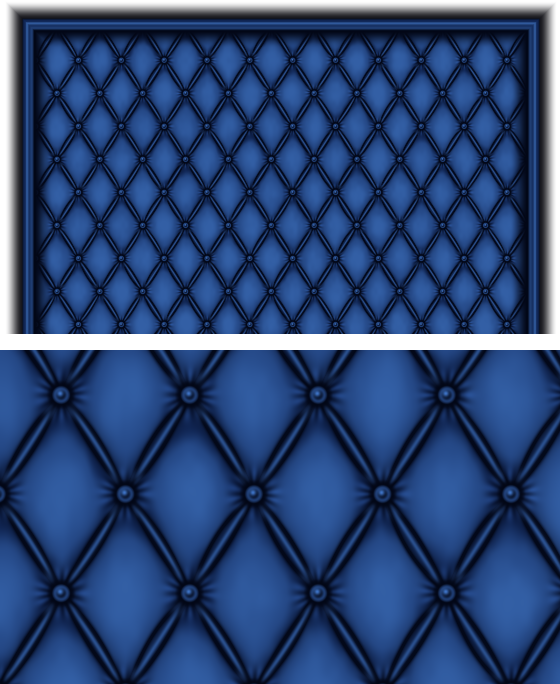
Top: the whole. Bottom: its middle third, enlarged.
Write a WebGL 2 fragment shader that draws this pattern.

```glsl
#version 300 es
precision highp float;
// Blue diamond-tufted upholstery with buttons, in a moulded frame over a soft shadow.

uniform vec2 u_resolution;
out vec4 fragColor;

// Lengths are fractions of the canvas height.
const vec2 CELL = vec2(0.1283, 0.1978);        // diamond width and height
const vec2 BUTTON_ORIGIN = vec2(0.235, 0.8196);
const float BUTTON_RADIUS = 0.0092;
const float PLEAT_GAP = 0.0065;                // half width of a pleat at its middle
const float SEAM_WIDTH = 0.0027;
const float CREASE_REACH = 0.017;
const float MARGIN_LEFT = 0.067;
const float MARGIN_RIGHT = 0.061;
const float MARGIN_TOP = 0.056;
const float FRAME_WIDTH = 0.040;
const float SHADOW_WIDTH = 0.053;              // shadow outside the frame
const float INSET_WIDTH = 0.048;               // shade inside the frame

const vec3 WHITE = vec3(1.0);
const vec3 CHARCOAL = vec3(0.09, 0.09, 0.11);
const vec3 INK = vec3(0.008, 0.025, 0.085);
const vec3 NAVY = vec3(0.065, 0.15, 0.335);
const vec3 BLUE = vec3(0.145, 0.285, 0.53);
const vec3 SHEEN = vec3(0.21, 0.39, 0.67);

float hash(vec2 p) {
    p = fract(p * vec2(0.1031, 0.1137));
    p += dot(p, p.yx + 33.33);
    return fract((p.x + p.y) * p.x * 17.3);
}

float noise(vec2 p) {
    vec2 i = floor(p), f = fract(p);
    f = f * f * (3.0 - 2.0 * f);
    return mix(mix(hash(i), hash(i + vec2(1, 0)), f.x),
               mix(hash(i + vec2(0, 1)), hash(i + vec2(1, 1)), f.x), f.y);
}

float bell(float x, float width) {
    return exp(-x * x / (width * width));
}

// Two dark seams around a lit strand; x is dark, y is light.
vec2 pleat(float d, float along, float seed) {
    float swell = sin(3.14159 * along);
    d += (seed - 0.5) * 0.004 * swell;
    float gap = PLEAT_GAP * swell * (0.75 + 0.4 * seed);
    float dark = bell(d - gap, SEAM_WIDTH) + 0.9 * bell(d + gap, SEAM_WIDTH)
               + 0.45 * bell(d, 0.012);
    float light = bell(d - 0.15 * gap, 0.0024) * smoothstep(0.1, 0.9, swell);
    return vec2(dark, light);
}

vec3 upholstery(vec2 p) {
    vec2 q = (p - BUTTON_ORIGIN) / CELL;
    vec2 uv = vec2(q.x + q.y, q.x - q.y);      // buttons sit at whole numbers
    vec2 knot = floor(uv + 0.5), off = uv - knot;
    vec2 g = fract(uv), cellId = floor(uv);
    float perp = CELL.x * CELL.y / length(CELL);

    // Padded cushion with uneven cloth
    float puff = 16.0 * g.x * (1.0 - g.x) * g.y * (1.0 - g.y);
    float mottle = noise(p * vec2(38.0, 22.0)) + 0.5 * noise(p * vec2(95.0, 55.0)) - 0.75;
    float lit = puff + 0.22 * mottle + 0.12 * (hash(cellId + 61.0) - 0.5)
              + 0.12 * (g.y - g.x);
    vec3 col = mix(NAVY, BLUE, smoothstep(0.02, 0.5, lit));
    col = mix(col, SHEEN, 0.85 * smoothstep(0.4, 1.1, lit));

    // Pleats along both diagonals
    vec2 a = pleat(off.x * perp, g.y, hash(vec2(knot.x, cellId.y) + 17.0));
    vec2 b = pleat(off.y * perp, g.x, hash(vec2(cellId.x, knot.y) + 43.0));
    col = mix(col, INK, min(0.88 * max(a.x, b.x), 0.95));
    col = mix(col, SHEEN, 0.72 * max(a.y, b.y));

    // Creases gathered at the button
    vec2 r = 0.5 * vec2(off.x + off.y, off.x - off.y) * CELL;
    float dist = length(r), angle = atan(r.y, r.x);
    float phase = 6.28318 * hash(knot + 29.0);
    float rays = 0.5 + 0.5 * cos(angle * 14.0 + phase + 0.9 * sin(angle * 3.0 + phase));
    float crease = exp(-pow(dist / CREASE_REACH, 2.0));
    col = mix(col, INK, crease * (0.55 + 0.45 * rays));
    col += SHEEN * 0.22 * (1.0 - rays) * bell(dist - 0.02, 0.007);

    // Domed button in a dark socket
    float aa = 1.0 / u_resolution.y;
    col = mix(col, INK, 0.9 * (1.0 - smoothstep(0.010, 0.0155, dist)));
    vec3 dome = mix(INK, BLUE, 0.8 * bell(dist - 0.0062, 0.0024));
    dome = mix(dome, SHEEN * 1.15, bell(length(r - vec2(-0.001, 0.0015)), 0.0032));
    return mix(col, dome, 1.0 - smoothstep(-aa, aa, dist - BUTTON_RADIUS));
}

// Moulding profile from outer edge (0) to inner edge (1)
vec3 moulding(float t) {
    vec3 col = mix(INK, NAVY, smoothstep(-0.1, 0.18, t));
    col = mix(col, BLUE * 0.85, smoothstep(0.2, 0.32, t));
    col = mix(col, SHEEN, 0.75 * bell(t - 0.35, 0.08));
    col = mix(col, NAVY, 0.6 * bell(t - 0.54, 0.08));
    return mix(col, INK, smoothstep(0.7, 0.92, t));
}

void main() {
    vec2 p = gl_FragCoord.xy / u_resolution.y;
    float width = u_resolution.x / u_resolution.y;
    float aa = 1.0 / u_resolution.y;

    // Depth inside the frame's outer edge; the foot runs off the canvas
    float depth = min(min(p.x - MARGIN_LEFT, width - MARGIN_RIGHT - p.x),
                      1.0 - MARGIN_TOP - p.y);
    float inner = depth - FRAME_WIDTH;

    vec3 backdrop = mix(CHARCOAL, WHITE, smoothstep(0.0, SHADOW_WIDTH, -depth));
    vec3 padding = mix(INK, upholstery(p), smoothstep(-0.006, INSET_WIDTH, inner));
    vec3 col = mix(backdrop, moulding(depth / FRAME_WIDTH), smoothstep(-aa, aa, depth));
    col = mix(col, padding, smoothstep(-aa, aa, inner));
    fragColor = vec4(col, 1.0);
}
```
